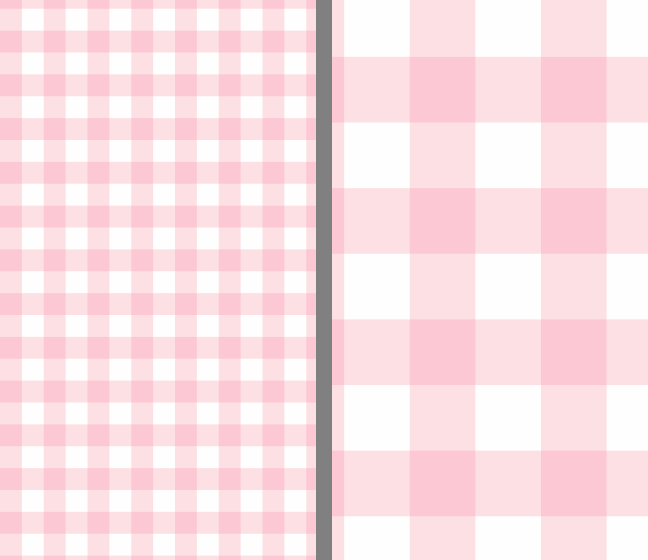
Left, the full canvas; right, a detail of the centre.
Write a Shadertoy shader that draws this pattern.

```glsl
const float REPEATS_DOWN = 12.8;             // 7.2 repeats across at 9:16
const float STRIPE_WIDTH = 0.5;              // share of one repeat
const vec2 STRIPE_START = vec2(0.0, 0.6);    // first stripe edge, in repeats

const vec3 WHITE = vec3(1.0, 0.995, 0.995);
const vec3 LIGHT_PINK = vec3(0.992, 0.88, 0.89);
const vec3 DEEP_PINK = vec3(0.99, 0.783, 0.832);

// Total stripe width between 0 and x
vec2 stripeIntegral(vec2 x, float width) {
    return floor(x) * width + min(fract(x), width);
}

// Stripe coverage averaged over one pixel, for both directions
vec2 stripeCoverage(vec2 p, float width, float pixel) {
    vec2 upper = stripeIntegral(p + 0.5 * pixel, width);
    vec2 lower = stripeIntegral(p - 0.5 * pixel, width);
    return (upper - lower) / pixel;
}

// Gingham weave: no stripe, one stripe, or two crossing stripes
vec3 gingham(vec2 coverage, vec3 ground, vec3 single, vec3 crossing) {
    vec3 betweenRows = mix(ground, single, coverage.x);
    vec3 alongRows = mix(single, crossing, coverage.x);
    return mix(betweenRows, alongRows, coverage.y);
}

void mainImage(out vec4 fragColor, in vec2 fragCoord) {
    float pixel = REPEATS_DOWN / iResolution.y;
    vec2 p = fragCoord * pixel - STRIPE_START;
    vec2 coverage = stripeCoverage(p, STRIPE_WIDTH, pixel);
    fragColor = vec4(gingham(coverage, WHITE, LIGHT_PINK, DEEP_PINK), 1.0);
}
```
